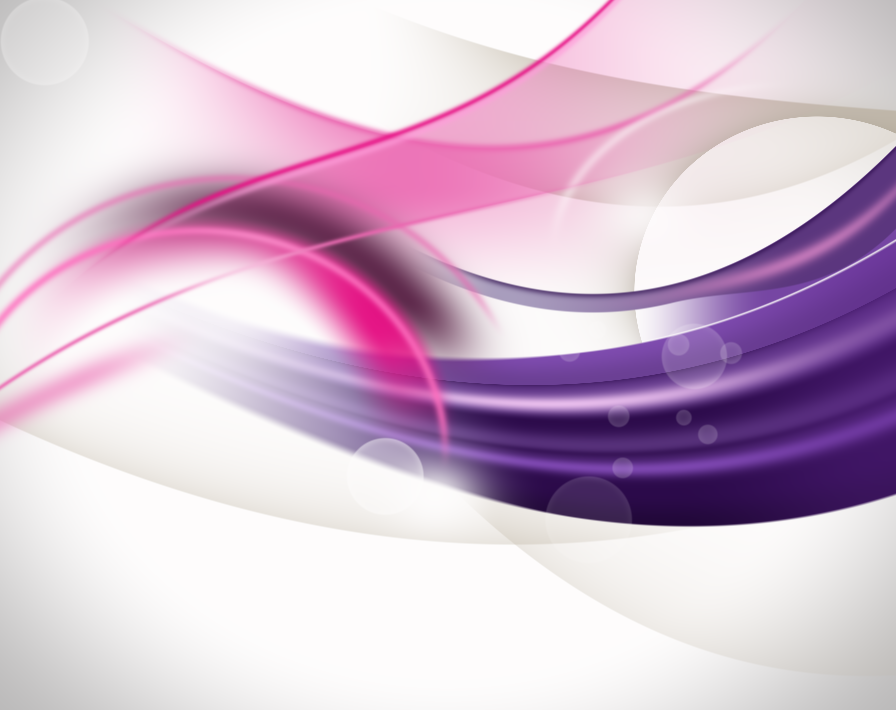
Reproduce this background procedurally as a Shadertoy shader.

```glsl
const vec3 WHITE = vec3(.995, .99, .99);
const vec3 BEIGE = vec3(.74, .70, .63);
const vec3 PINK = vec3(.92, .40, .69);
const vec3 BLUSH = vec3(1., .62, .86);
const vec3 HOT = vec3(.90, .03, .50);
const vec3 PLUM = vec3(.30, .07, .22);
const vec3 LAVENDER = vec3(.80, .75, .90);
const vec3 VIOLET = vec3(.42, .25, .58);
const vec3 INDIGO = vec3(.17, .04, .29);

float hash(float n) { return fract(sin(n * 127.1) * 43758.5453); }

float ramp(float a, float b, float x) { return smoothstep(a, b, x); }

float glow(float d, float w) { return exp(-d * d / (w * w)); }

float inside(float d) {
  float w = 1.2 / iResolution.y;
  return ramp(-w, w, d);
}

void paint(inout vec3 col, vec3 tint, float alpha) { col = mix(col, tint, alpha); }

// Cubic through four heights evenly spaced over the width
float curve(float x, vec4 h) {
  float n = 3. * x, a = 1. - n, b = 2. - n, c = 3. - n;
  return dot(h, vec4(a * b * c / 6., n * b * c / 2., -n * a * c / 2., n * a * b / 6.));
}

float ellipse(vec2 p, vec2 center, vec2 radius) {
  return length((p - center) / radius) - 1.;
}

// Tint strongest at an edge, fading inward
float sheet(float depth, float fade) {
  return inside(depth) * exp(-max(depth, 0.) / fade);
}

void bokeh(inout vec3 col, vec2 p, vec2 center, float radius, float alpha) {
  float d = radius - length(p - center);
  paint(col, WHITE, alpha * inside(d) * (.75 + .25 * glow(d, .006)));
}

// Satin folds, s runs from the top of the ribbon to its bottom
vec3 satin(float s, float x) {
  vec3 col = mix(VIOLET * 1.18, VIOLET, ramp(0., .18, s));
  paint(col, INDIGO, .6 * sheet(s - .19, .03));
  paint(col, INDIGO, ramp(.33, .42, s));
  paint(col, VIOLET * .9, .8 * glow(s - .56, .07));
  paint(col, INDIGO, .6 * glow(s - .61, .02));
  paint(col, VIOLET * 1.4, .75 * glow(s - .69, .045));
  paint(col, INDIGO * .75, ramp(.82, 1., s));
  paint(col, vec3(.93, .76, .94), (.3 + .65 * glow(x - .62, .25)) * glow(s - .31, .045));
  return mix(col, vec3(.35, .14, .53), .45 * ramp(.75, 1., x));
}

void mainImage(out vec4 fragColor, in vec2 fragCoord) {
  vec2 uv = fragCoord / iResolution.xy;
  vec2 aspect = vec2(iResolution.x / iResolution.y, 1.);
  vec2 p = uv * aspect;
  float x = uv.x, y = uv.y;

  // Paper with grey corners
  float corner = length((uv - vec2(.5, .52)) * vec2(1., .9));
  vec3 col = WHITE - .27 * ramp(.42, .72, corner);

  // Beige sheets
  float upper = curve(x, vec4(1.35, 1.04, .896, .844)) - y;
  float hem = y - curve(x, vec4(1.30, .90, .715, .803));
  float lower = y - curve(x, vec4(.408, .265, .238, .342));
  float tail = y - curve(x, vec4(1.40, .572, .153, .049));
  float right = ramp(.40, .65, x);
  paint(col, BEIGE, .65 * right * sheet(upper, .09));
  paint(col, BEIGE, .7 * right * sheet(hem, .045) * inside(upper));
  paint(col, BEIGE, .35 * sheet(lower, .05) * ramp(.85, .6, x));
  paint(col, BEIGE, .5 * sheet(tail, .09) * ramp(.5, .56, x) * (1. - .7 * x));

  // Pink veils
  float crest = curve(x, vec4(.5, .766, .980, 1.773)) - y;
  float sag = curve(x, vec4(1.082, .849, .8125, 1.156)) - y;
  float thread = curve(x, vec4(.454, .645, .745, .901)) - y;
  float veil = inside(crest) * glow(x - .45, .27) * ramp(.56, .74, y);
  veil *= mix(.9, .45, inside(thread)) * mix(.6, 1., inside(sag));
  paint(col, PINK, veil);
  paint(col, PINK, .75 * sheet(sag, .16) * inside(-crest) * ramp(.10, .42, x));
  paint(col, PINK, .75 * glow(sag, .006) * ramp(.1, .4, x) * ramp(.9, .7, x));

  // Pale lens with its beige rim, and a light arc
  float lens = ellipse(uv, vec2(.912, .589), vec2(.204, .247));
  float halo = ellipse(uv, vec2(.885, .646), vec2(.267, .235));
  paint(col, WHITE, .5 * inside(-lens));
  paint(col, BEIGE * .9, .5 * sheet(lens, .12) * ramp(.42, .6, y));
  paint(col, WHITE, .45 * glow(halo, .025) * ramp(.64, .74, y) * ramp(.9, .75, x));

  // Thin violet band
  float band = curve(x, vec4(1.206, .753, .586, .794)) - y;
  float top = curve(x, vec4(.704, .533, .508, .663));
  float bottom = curve(x, vec4(.589, .383, .265, .301));
  float thick = .026 + .09 * ramp(.75, 1., x);
  vec3 silk = mix(LAVENDER * .83, VIOLET * .85, ramp(.55, .9, x));
  paint(silk, BLUSH, .6 * glow(band - .55 * thick, .012) * glow(x - .9, .15));
  paint(silk, INDIGO, .6 * glow(band, .006));
  paint(col, VIOLET * 1.1, inside(band) * inside(y - top) * ramp(.70, .86, x));
  paint(col, silk, inside(band) * inside(thick - band) * ramp(.45, .56, x));

  // Satin body, sheer on the left
  float s = (top - y) / (top - bottom);
  float dense = ramp(.30, .56, x - .07 * s);
  float soft = mix(.12, .015, ramp(.3, .65, x));
  float cover = ramp(0., soft, s) * ramp(0., soft, 1. - s);
  vec3 body = mix(satin(s, x), LAVENDER, .6 - .6 * dense);
  paint(col, body, cover * ramp(.12, .48, x));

  // Arch: plum shadow, hot core, bright rims
  vec2 hub = vec2(.221, .359);
  float core = ellipse(uv, hub, vec2(.215, .28));
  float rim = ellipse(uv, hub, vec2(.276, .316));
  float outer = ellipse(uv, vec2(.26, .359), vec2(.332, .39));
  float hot = ramp(-.16, .12, core) * ramp(.08, -.02, rim) * ramp(.36, .54, y);
  float scarf = y - curve(x, vec4(.41, .56, .60, .60));
  paint(col, PLUM, .9 * glow(rim - .09, .16) * ramp(.44, .58, y) * ramp(0., .32, x));
  paint(col, HOT, hot * (.3 + .65 * glow(x - .4, .16)) * ramp(0., .15, x));
  paint(col, PINK * 1.08, .75 * glow(rim, .02) * ramp(.33, .42, y));
  paint(col, PINK, .5 * glow(outer, .015) * ramp(.52, .6, y));
  paint(col, PINK, .55 * glow(scarf, .022) * ramp(.24, .08, x));

  // Bright threads
  paint(col, HOT, .8 * glow(crest, .005) * ramp(.08, .25, x));
  paint(col, BLUSH, .6 * glow(crest - .009, .006) * ramp(.1, .3, x));
  paint(col, PINK, .8 * glow(thread, .004) * ramp(.75, .4, x));

  // Glints and floating discs
  paint(col, WHITE, .85 * glow(length(uv - vec2(.27, .58)), .075));
  paint(col, WHITE, .9 * glow(length(uv - vec2(.485, .30)), .05));
  paint(col, WHITE, .8 * glow(length(uv - vec2(.72, .695)), .055));
  bokeh(col, p, vec2(.05, .942) * aspect, .062, .3);
  bokeh(col, p, vec2(.43, .329) * aspect, .054, .5);
  bokeh(col, p, vec2(.657, .268) * aspect, .061, .15);
  bokeh(col, p, vec2(.775, .498) * aspect, .046, .2);
  for (float i = 1.; i < 9.; i++) {
    vec2 spot = vec2(.6 + .38 * hash(i), mix(.3, .6, hash(i + 20.)));
    bokeh(col, p, spot * aspect, .01 + .007 * hash(i + 40.), .18);
  }
  fragColor = vec4(clamp(col, 0., 1.), 1.);
}
```
